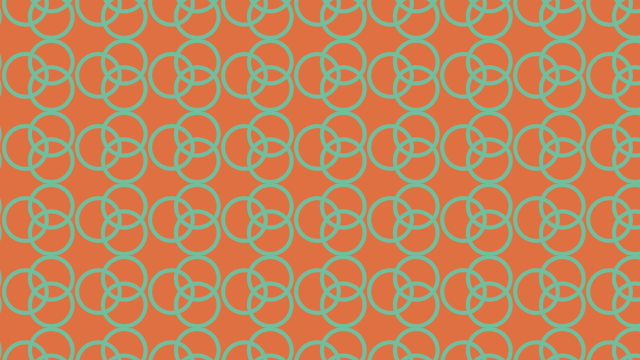
Reproduce this pattern procedurally as a Shadertoy shader.

```glsl
#define GROUND_COLOR vec3(0.87, 0.44, 0.26)
#define RING_COLOR   vec3(0.44, 0.75, 0.62)
#define PERIOD       vec2(0.2028, 0.2002)
#define ORIGIN       vec2(0.679, 0.5905)
#define SPREAD       vec2(0.0718, 0.0368)
#define RADIUS       0.0592
#define LINE_WIDTH   0.0115

// Nearest repeat of a point on the lattice, centred on zero
vec2 wrapToCell(vec2 p) {
    return p - PERIOD * round(p / PERIOD);
}

float ringDistance(vec2 p) {
    return abs(length(p) - RADIUS) - 0.5 * LINE_WIDTH;
}

// Three linked rings: one at the left, two stacked at the right
float trefoilDistance(vec2 p) {
    float d = 1e3;
    for (int i = -1; i <= 1; i++) {
        float side = float(i);
        vec2 center = SPREAD * vec2(abs(side), side);
        // Each ring wraps on its own, so it may cross the cell border
        d = min(d, ringDistance(wrapToCell(p - center)));
    }
    return d;
}

void mainImage(out vec4 fragColor, in vec2 fragCoord) {
    // Canvas height is one unit
    vec2 p = fragCoord / iResolution.y;
    float pixel = 1.0 / iResolution.y;

    float d = trefoilDistance(p - ORIGIN);
    float coverage = 1.0 - smoothstep(-0.75 * pixel, 0.75 * pixel, d);

    fragColor = vec4(mix(GROUND_COLOR, RING_COLOR, coverage), 1.0);
}
```
